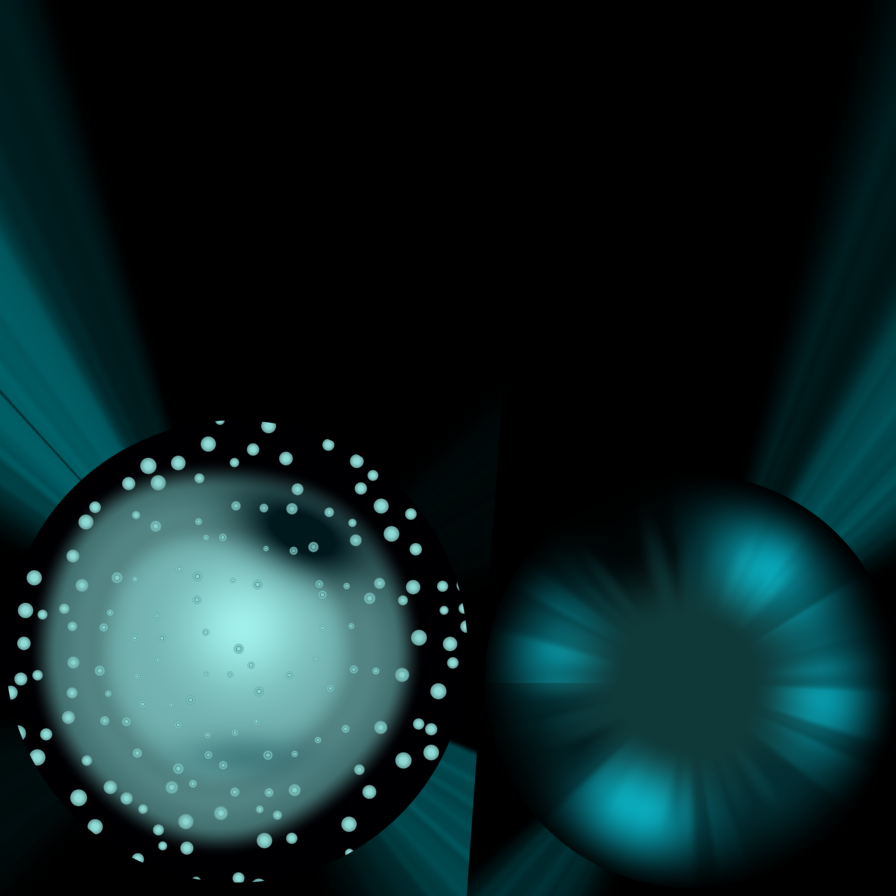
Write a three.js fragment shader that draws this background.

```glsl
// Two glowing teal cells on black: a speckled pale orb and a petalled ring, with light fans behind.
varying vec2 vUv;

float hash(vec2 p) {
  vec3 q = fract(vec3(p.xyx) * 0.1031);
  q += dot(q, q.yzx + 33.33);
  return fract((q.x + q.y) * q.z);
}

// Smooth one-dimensional noise
float noise(float x) {
  float i = floor(x), f = fract(x);
  return mix(hash(vec2(i, 7.0)), hash(vec2(i + 1.0, 7.0)), f * f * (3.0 - 2.0 * f));
}

float angleOf(vec2 d) { return degrees(atan(d.y, d.x + 1e-5)); }

// Angular window that rises from a to b and falls from c to d
float fan(float angle, float a, float b, float c, float d) {
  return smoothstep(a, b, angle) * (1.0 - smoothstep(c, d, angle));
}

// Soft angular bump, wrapped at 360 degrees
float lobe(float angle, float centre, float width) {
  float d = mod(angle - centre + 180.0, 360.0) - 180.0;
  return exp(-d * d / (width * width));
}

float disc(float d, float radius) { return 1.0 - smoothstep(radius - 0.001, radius + 0.001, d); }

// Soft ellipse turned by the given angle
float blot(vec2 d, vec2 size, float turn) {
  float c = cos(turn), s = sin(turn);
  vec2 q = vec2(c * d.x + s * d.y, c * d.y - s * d.x) / size;
  return exp(-dot(q, q));
}

// Fans of light radiating from each cell, parted by a slanted seam
vec3 lightFans(vec2 p, vec2 left, vec2 right) {
  float a = angleOf(p - left), b = angleOf(p - right);
  float l = 0.3 * fan(a, 105.0, 110.0, 113.0, 118.0) + fan(a, 112.5, 122.0, 136.0, 157.0);
  l += 0.85 * fan(a, -72.0, -40.0, -24.0, -22.0);
  l += 0.08 * fan(a, 12.0, 25.0, 40.0, 47.0) + 0.14 * fan(a, -165.0, -155.0, -142.0, -130.0);
  l *= 0.8 + 0.25 * noise(a * 0.7);
  l *= 1.0 - 0.5 * lobe(a, 132.3, 0.25);
  float r = 0.3 * fan(b, 62.0, 68.0, 70.0, 76.0) + 0.85 * fan(b, 28.0, 46.0, 56.0, 67.0);
  r += 0.5 * fan(b, -140.0, -132.0, -125.0, -108.0);
  r *= 0.8 + 0.25 * noise(b * 0.7);
  float seam = 0.5625 + (p.y - 0.583) * 0.0714;
  return vec3(0.0, 0.37, 0.40) * mix(l, r, smoothstep(seam - 0.001, seam + 0.001, p.x));
}

// Ring of petals around a dim core, with dark creases and spikes
vec3 petalRing(vec2 d) {
  float r = length(d), a = angleOf(d);
  float petals = lobe(a, 52.0, 30.0) + 0.85 * lobe(a, -8.0, 22.0) + lobe(a, -113.0, 29.0);
  petals += 0.75 * lobe(a, 165.0, 25.0) + 0.35 * lobe(a, -52.0, 25.0);
  float crease = 0.7 + 0.3 * smoothstep(0.15, 0.6, noise(a / 7.0 + 60.0));
  float glow = smoothstep(0.07, 0.155, r) * (1.0 - smoothstep(0.155, 0.24, r));
  float reach = 0.04 * noise(a / 6.0 + 90.0);
  reach += 0.05 * (lobe(a, 106.0, 4.0) + lobe(a, 128.0, 3.5) + lobe(a, 181.0, 4.0));
  float core = 1.0 - smoothstep(0.07, 0.15 + reach, r);
  return vec3(0.03, 0.65, 0.72) * petals * crease * glow + vec3(0.06, 0.22, 0.22) * core;
}

// Pale translucent body: returns colour and coverage
vec4 paleOrb(vec2 p) {
  vec2 d = p - vec2(0.250, 0.271);
  float a = radians(angleOf(d));
  float r = length(d) + 0.004 * cos(4.0 * a) * sin(a) - 0.003 * sin(3.0 * a + 1.0);
  float shine = length(p - vec2(0.271, 0.299));
  vec3 c = mix(vec3(0.24, 0.41, 0.41), vec3(0.44, 0.69, 0.68), 1.0 - smoothstep(0.10, 0.215, r));
  c += vec3(0.19, 0.25, 0.24) * exp(-shine * shine / 0.0045);
  c *= 1.0 - 0.12 * exp(-pow((r - 0.145) / 0.015, 2.0));
  c = mix(c, vec3(0.18, 0.40, 0.42), 0.65 * blot(p - vec2(0.275, 0.155), vec2(0.075, 0.025), 0.0));
  float hollow = blot(p - vec2(0.338, 0.405), vec2(0.075, 0.038), -0.45);
  c = mix(c, vec3(0.0, 0.09, 0.11), min(1.0, 1.3 * hollow));
  return vec4(c, 1.0 - smoothstep(0.188, 0.221, r));
}

// Scattered beads, ringed over the body and solid near the rim
vec3 addBeads(vec3 base, vec2 p, vec2 centre) {
  float pitch = 0.034;
  vec2 cell = floor(p / pitch);
  for (int j = -1; j <= 1; j++) {
    for (int i = -1; i <= 1; i++) {
      vec2 id = cell + vec2(float(i), float(j));
      vec2 jitter = vec2(hash(id + 11.0), hash(id + 47.0));
      vec2 bead = (id + 0.1 + 0.8 * jitter) * pitch;
      float rim = smoothstep(0.10, 0.23, length(bead - centre));
      float size = mix(0.0045, 0.0075, rim) * (0.65 + 0.6 * hash(id + 83.0));
      float d = length(p - bead);
      float ring = exp(-pow((d - 0.75 * size) / 0.0014, 2.0));
      float heart = 1.0 - smoothstep(0.2 * size, 0.55 * size, d);
      vec3 ringed = mix(vec3(0.27, 0.52, 0.52), vec3(0.56, 0.86, 0.84), max(0.7 * ring, heart));
      vec3 solid = vec3(0.56, 0.86, 0.84) * (1.0 - 0.25 * smoothstep(0.3 * size, size, d));
      float shown = step(0.18, hash(id + 29.0)) * mix(0.75, 1.0, rim);
      base = mix(base, mix(ringed, solid, rim), disc(d, size) * shown);
    }
  }
  return base;
}

void main() {
  vec2 p = vUv;
  vec2 orbCentre = vec2(0.264, 0.273), ringCentre = vec2(0.768, 0.238);
  vec3 colour = lightFans(p, orbCentre, ringCentre);
  // Petalled cell
  colour = mix(colour, petalRing(p - ringCentre), disc(length(p - vec2(0.772, 0.240)), 0.231));
  // Speckled cell
  vec4 orb = paleOrb(p);
  vec3 inside = addBeads(mix(vec3(0.0, 0.0, 0.01), orb.rgb, orb.a), p, orbCentre);
  colour = mix(colour, inside, disc(length(p - orbCentre), 0.258));
  gl_FragColor = vec4(colour, 1.0);
}
```
